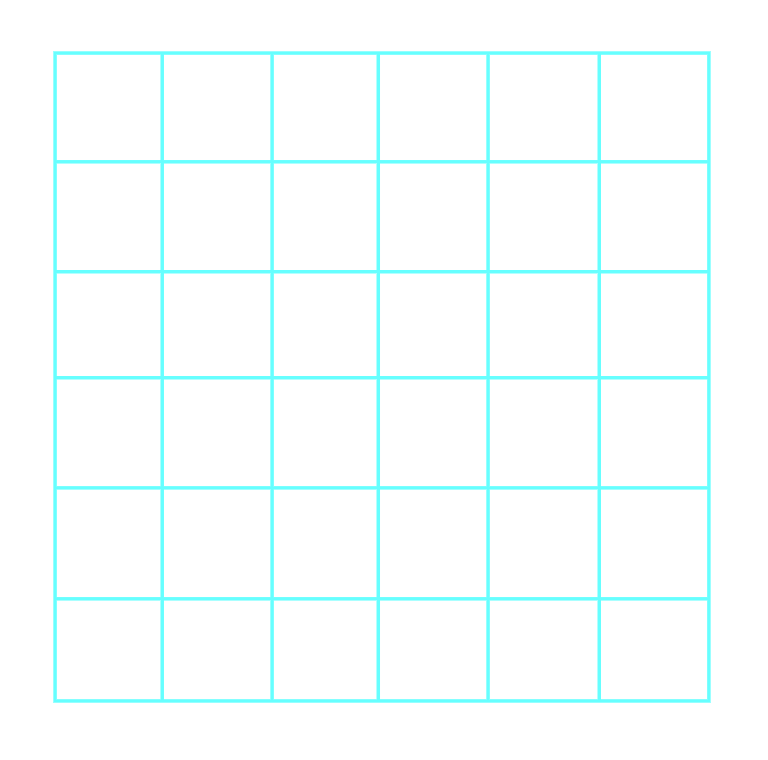
A Shadertoy shader for this pattern:

```glsl
// A six by six grid of thin cyan lines on white, with plain margins.
// Each axis has seven evenly spaced rulings, nudged slightly off the even step;
// distances to the rulings, cut to the frame, give smooth-edged strokes.

const int CELLS = 6;
const float HALF_WIDTH = 0.0023;               // half a line, in canvas heights
const vec2 FRAME_MIN = vec2(-0.4328, -0.4223); // centres of the outer lines
const vec2 FRAME_MAX = vec2(0.4275, 0.4302);
const vec3 PAPER = vec3(1.0);
const vec3 CYAN = vec3(0.4, 1.0, 1.0);

// Drift of each ruling from its even place: left to right, bottom to top
const float[7] DRIFT_X = float[7](0.0, -0.0024, -0.0012, -0.0049, -0.0038, -0.0009, 0.0);
const float[7] DRIFT_Y = float[7](0.0, -0.0077, -0.0038, -0.0010, -0.0036, -0.0010, 0.0);

// Distance along one axis to the nearest ruling
float rulingDistance(float x, float first, float last, float[7] drift) {
    float nearest = 1e3;
    for (int i = 0; i <= CELLS; i++) {
        float line = mix(first, last, float(i) / float(CELLS)) + drift[i];
        nearest = min(nearest, abs(x - line));
    }
    return nearest;
}

// Signed distance to an axis-aligned box
float boxDistance(vec2 p, vec2 lo, vec2 hi) {
    vec2 d = max(lo - p, p - hi);
    return length(max(d, 0.0)) + min(max(d.x, d.y), 0.0);
}

// Coverage of a shape over one pixel
float coverage(float dist, float pixel) {
    return clamp(0.5 - dist / pixel, 0.0, 1.0);
}

void mainImage(out vec4 fragColor, in vec2 fragCoord) {
    float pixel = 1.0 / iResolution.y;
    vec2 p = (fragCoord - 0.5 * iResolution.xy) * pixel;

    // Both sets of rulings
    float vertical = rulingDistance(p.x, FRAME_MIN.x, FRAME_MAX.x, DRIFT_X);
    float horizontal = rulingDistance(p.y, FRAME_MIN.y, FRAME_MAX.y, DRIFT_Y);
    float strokes = min(vertical, horizontal) - HALF_WIDTH;

    // Cut to the outer edge of the frame
    float frame = boxDistance(p, FRAME_MIN - HALF_WIDTH, FRAME_MAX + HALF_WIDTH);
    float ink = coverage(max(strokes, frame), pixel);

    fragColor = vec4(mix(PAPER, CYAN, ink), 1.0);
}
```
